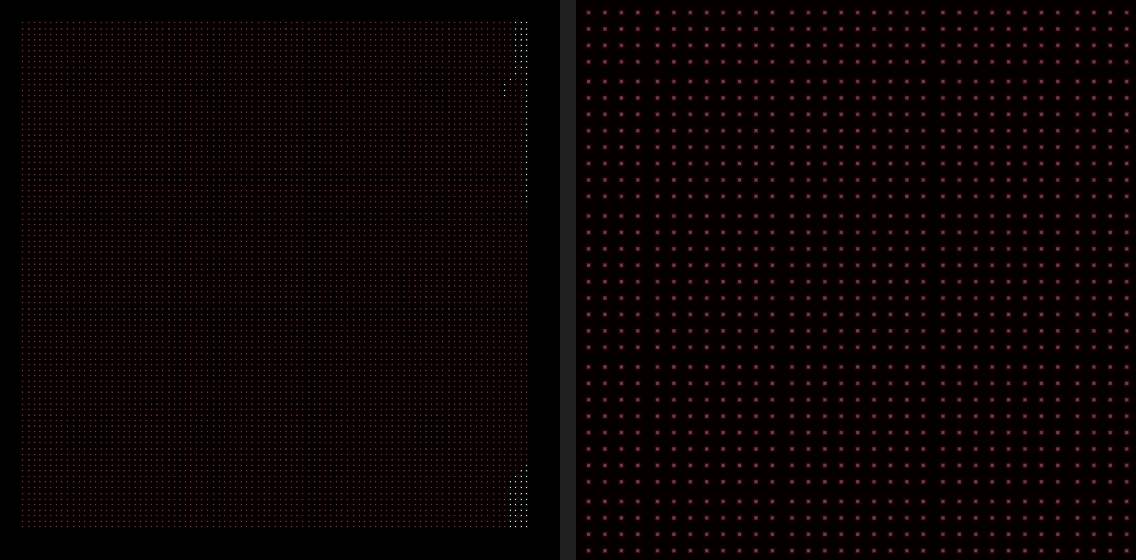
Left: the whole. Right: its middle third, enlarged.
A three.js fragment shader for this pattern:

```glsl
varying vec2 vUv;

float hash(vec2 p) {
  vec3 q = fract(p.xyx * 0.1031);
  q += dot(q, q.yzx + 33.33);
  return fract((q.x + q.y) * q.z);
}

// Lit dots by column and row, rows counted from the top
bool isLit(vec2 cell) {
  float fromRight = 90.0 - cell.x;
  float row = cell.y;
  bool edgeColumn = fromRight < 0.5 && row < 32.5;
  bool topBlock = fromRight < 2.5 && row < 8.5;
  bool stair = row > 8.5 && row < 11.5 && abs(row - fromRight - 7.0) < 0.5;
  bool tail = abs(fromRight - 4.0) < 0.5 && row > 10.5 && row < 13.5;
  bool bottomBlock = fromRight < 3.5 && row > 78.5 + fromRight;
  return edgeColumn || topBlock || stair || tail || bottomBlock;
}

void main() {
  vec2 pos = vec2(vUv.x, 1.0 - vUv.y);

  // 91 by 91 cells, with dot centres snapped to a fine grid of 1/512
  vec2 cell = floor((pos - 0.0355) * 100.0);
  vec2 center = floor((0.041 + cell * 0.01) * 512.0) + 0.5;
  vec2 offset = abs(pos * 512.0 - center);
  vec2 inside = step(0.0, cell) * step(cell, vec2(90.0));
  float field = inside.x * inside.y;

  // Square core with a faint round glow
  float core = 1.0 - smoothstep(0.25, 0.75, max(offset.x, offset.y));
  float glow = 1.0 - smoothstep(1.0, 1.4, length(offset));

  // Slight change of tint and strength between dots
  float wear = hash(cell);
  vec3 dotColor = mix(vec3(0.40, 0.25, 0.27), vec3(0.39, 0.27, 0.26), step(0.67, wear));
  dotColor *= 0.94 + 0.12 * hash(cell + 17.0);
  vec3 glowColor = vec3(0.10, 0.0, 0.0);
  if (isLit(cell)) {
    dotColor = vec3(0.78, 0.93, 0.90);
    glowColor = vec3(0.08, 0.10, 0.10);
  }

  vec3 color = vec3(0.02, 0.0, 0.0) * field;
  color = mix(color, glowColor, glow * field);
  color = mix(color, dotColor, core * field);
  gl_FragColor = vec4(color, 1.0);
}
```
